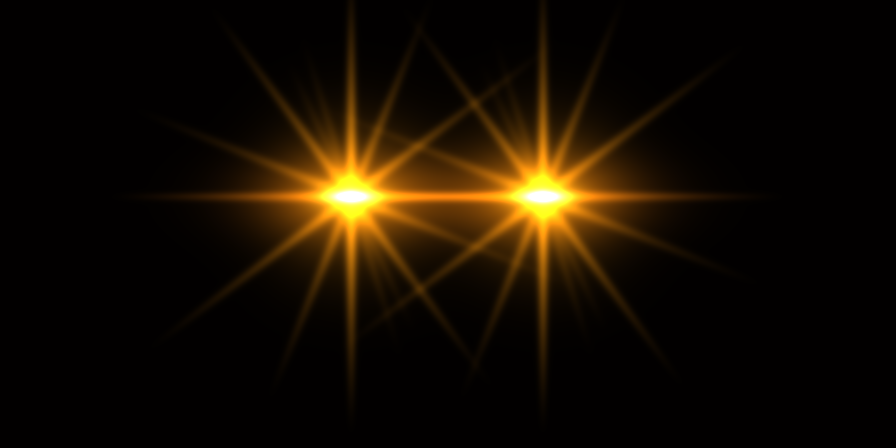
Give the GLSL for this background, as a Shadertoy shader.

```glsl
// Twin golden star flares joined by a thin horizontal beam on black.

const vec3 GOLD   = vec3(1.0, 0.61, 0.06);
const vec3 AMBER  = vec3(1.0, 0.52, 0.05);
const vec3 YELLOW = vec3(1.0, 0.85, 0.12);
const vec3 NIGHT  = vec3(0.006, 0.0, 0.0);

// Each ray crosses the whole star: angle in degrees, half length, strength.
const int RAY_COUNT = 7;
const vec3 RAYS[RAY_COUNT] = vec3[](
    vec3( 90.0, 0.54, 0.80),
    vec3( 68.0, 0.50, 0.42),
    vec3( 37.0, 0.58, 0.44),
    vec3(126.5, 0.54, 0.46),
    vec3(158.0, 0.54, 0.32),
    vec3(107.0, 0.38, 0.22),
    vec3(115.0, 0.34, 0.22)
);

// Soft elliptical spot with the given radii.
float spot(vec2 p, vec2 radii) {
    vec2 q = p / radii;
    return exp(-dot(q, q));
}

// Tapered line of light through the origin.
float ray(vec2 p, float angle, float halfLength, float width) {
    vec2 dir = vec2(cos(angle), sin(angle));
    float along = min(abs(dot(p, dir)) / halfLength, 1.0);
    float across = dot(p, vec2(-dir.y, dir.x)) / (width * (1.0 - 0.35 * along));
    return pow(1.0 - along, 1.5) * exp(-across * across);
}

// Sum of all star rays around the origin.
float starRays(vec2 p, float width) {
    float light = 0.0;
    for (int i = 0; i < RAY_COUNT; i++) {
        light += RAYS[i].z * ray(p, radians(RAYS[i].x), RAYS[i].y, width);
    }
    return light;
}

vec3 flare(vec2 p) {
    // Broad halos and rays
    vec3 light = GOLD * 0.36 * spot(p, vec2(0.16));
    light += AMBER * 0.42 * spot(p, vec2(0.21, 0.085));
    light += GOLD * starRays(p, 0.014);

    // Horizontal streak
    light += AMBER * 0.60 * ray(p, 0.0, 0.55, 0.013);

    // Bright heart
    light += YELLOW * 0.75 * spot(p, vec2(0.065, 0.035));
    light += vec3(1.6) * spot(p, vec2(0.040, 0.0125));
    return light;
}

void mainImage(out vec4 fragColor, in vec2 fragCoord) {
    // Height units, horizontally centred
    vec2 uv = (fragCoord - vec2(0.5 * iResolution.x, 0.0)) / iResolution.y;

    vec3 color = NIGHT;
    for (int i = 0; i < 2; i++) {
        vec2 center = vec2(mix(-0.216, 0.212, float(i)), 0.561);
        color += flare(uv - center);
    }
    fragColor = vec4(clamp(color, 0.0, 1.0), 1.0);
}
```
